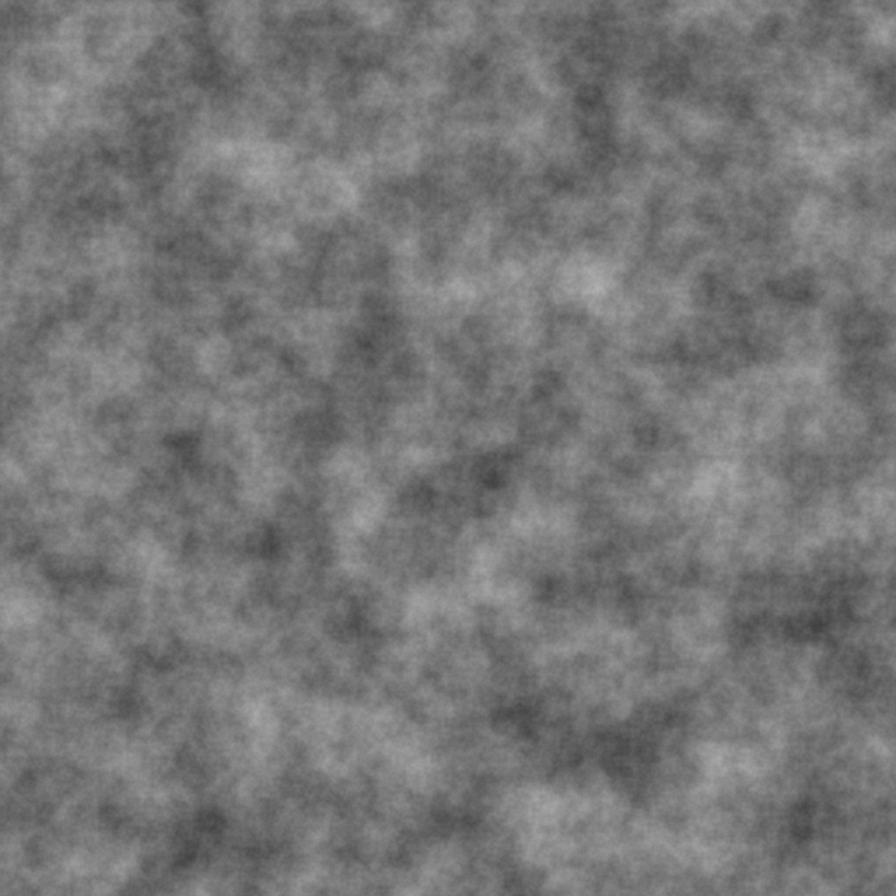
Write a WebGL 1 fragment shader that draws this texture.

```glsl
precision highp float;
// Soft grey cloud texture: mottled light and dark patches with fine grain.
// Built as fractal gradient noise, summing octaves of doubling frequency
// whose lattices line up, which leaves faint straight creases.

uniform vec2 u_resolution;

const int   OCTAVES    = 6;
const float BASE_CELLS = 8.0;    // noise cells across the canvas, first octave
const float LACUNARITY = 2.0;    // frequency ratio between octaves
const float GAIN       = 0.7;    // strength ratio between octaves
const float CONTRAST   = 0.193;
const float MID_GREY   = 0.463;
const vec2  SEED_STEP  = vec2(17.0, 43.0);  // separates the octaves' gradients
const float TAU = 6.2831853;

float hash(vec2 p) {
  return fract(sin(dot(p, vec2(127.1, 311.7))) * 43758.5453);
}

// Ramp of a lattice corner along its random unit direction.
float cornerRamp(vec2 cell, vec2 corner, vec2 local) {
  float angle = TAU * hash(cell + corner);
  return dot(vec2(cos(angle), sin(angle)), local - corner);
}

float gradientNoise(vec2 p, vec2 seed) {
  vec2 cell = floor(p) + seed;
  vec2 local = fract(p);
  vec2 blend = local * local * local * (local * (local * 6.0 - 15.0) + 10.0);
  float lower = mix(cornerRamp(cell, vec2(0.0, 0.0), local),
                    cornerRamp(cell, vec2(1.0, 0.0), local), blend.x);
  float upper = mix(cornerRamp(cell, vec2(0.0, 1.0), local),
                    cornerRamp(cell, vec2(1.0, 1.0), local), blend.x);
  return mix(lower, upper, blend.y);
}

float fractalNoise(vec2 p) {
  float sum = 0.0;
  float strength = 1.0;
  vec2 seed = SEED_STEP;
  for (int i = 0; i < OCTAVES; i++) {
    sum += strength * gradientNoise(p, seed);
    p *= LACUNARITY;
    seed += SEED_STEP;
    strength *= GAIN;
  }
  return sum;
}

void main() {
  vec2 uv = gl_FragCoord.xy / min(u_resolution.x, u_resolution.y);
  float grey = MID_GREY + CONTRAST * fractalNoise(uv * BASE_CELLS);
  gl_FragColor = vec4(vec3(clamp(grey, 0.0, 1.0)), 1.0);
}
```
